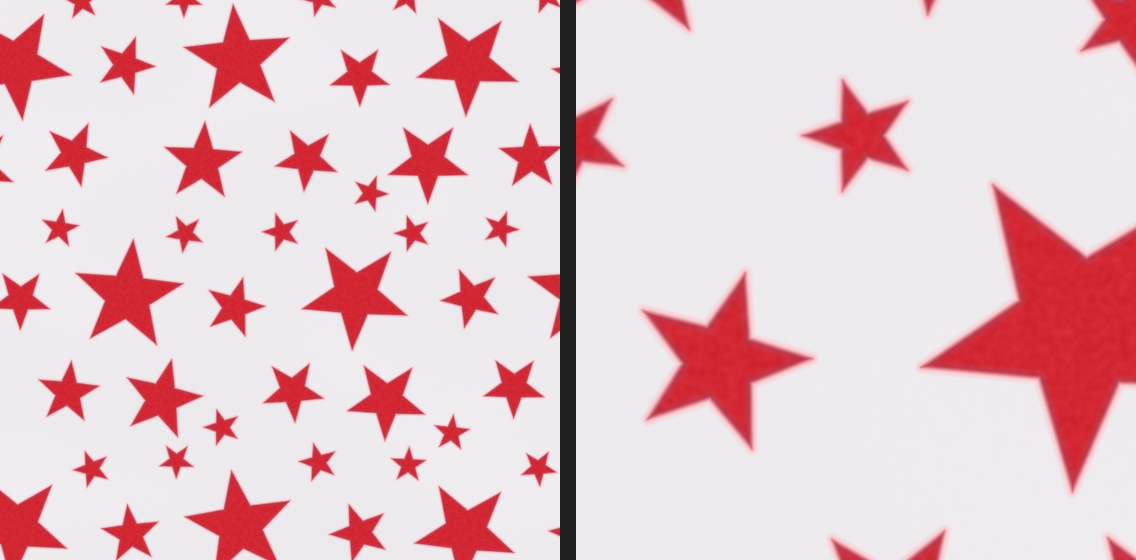
Left, the full canvas; right, a detail of the centre.
Reproduce this pattern procedurally as a three.js fragment shader.

```glsl
// Red five-pointed stars of four sizes scattered over white cotton.
// Each layer repeats one star on a shared staggered grid, with hashed
// jitter and tilt; gradient noise adds the cloth grain and soft shading.

varying vec2 vUv;

const float PI = 3.14159;
const vec2 CELL = vec2(0.404, 0.417);
const float INNER_RATIO = 0.41;

const vec3 CLOTH = vec3(0.932, 0.922, 0.934);
const vec3 BLUSH = vec3(0.98, 0.80, 0.82);
const vec3 RED = vec3(0.825, 0.155, 0.20);
const vec3 RIM_RED = vec3(0.75, 0.22, 0.29);

vec3 hash3(vec2 p) {
  vec3 q = fract(vec3(p.xyx) * vec3(0.1031, 0.1030, 0.0973));
  q += dot(q, q.yxz + 33.33);
  return fract((q.xxy + q.yzz) * q.zyx);
}

float gradientAt(vec2 corner, vec2 offset) {
  float angle = 2.0 * PI * hash3(corner).x;
  return dot(vec2(cos(angle), sin(angle)), offset);
}

float gradientNoise(vec2 p) {
  vec2 i = floor(p);
  vec2 f = fract(p);
  vec2 u = f * f * f * (f * (f * 6.0 - 15.0) + 10.0);
  vec2 e = vec2(1.0, 0.0);
  float low = mix(gradientAt(i, f), gradientAt(i + e.xy, f - e.xy), u.x);
  float high = mix(gradientAt(i + e.yx, f - e.yx), gradientAt(i + e.xx, f - e.xx), u.x);
  return mix(low, high, u.y);
}

vec2 rotate(vec2 p, float angle) {
  float c = cos(angle);
  float s = sin(angle);
  return vec2(c * p.x - s * p.y, s * p.x + c * p.y);
}

// Signed distance to a star with one tip pointing up
float starDistance(vec2 p, float radius, float innerRatio) {
  vec2 k = vec2(0.80902, -0.58779);
  vec2 m = vec2(-k.x, k.y);
  p.x = abs(p.x);
  p -= 2.0 * max(dot(k, p), 0.0) * k;
  p -= 2.0 * max(dot(m, p), 0.0) * m;
  p.x = abs(p.x);
  p.y -= radius;
  vec2 edge = innerRatio * vec2(-k.y, k.x) - vec2(0.0, 1.0);
  float h = clamp(dot(p, edge) / dot(edge, edge), 0.0, radius);
  return length(p - edge * h) * sign(p.y * edge.x - p.x * edge.y);
}

// One star per cell; odd rows are shifted by half a cell and mirrored
float starLayer(vec2 p, vec2 offset, float radius, float jitter, float tilt, float share) {
  float row = floor((p.y - offset.y) / CELL.y + 0.5);
  float odd = mod(row, 2.0);
  float startX = offset.x * (1.0 - 2.0 * odd) + 0.5 * odd * CELL.x;
  float column = floor((p.x - startX) / CELL.x + 0.5);
  vec2 id = vec2(column, row);

  vec2 seed = id + 57.0 + 310.0 * offset;
  vec3 placeRandom = hash3(seed);
  vec3 shapeRandom = hash3(seed + 19.7);
  vec2 center = vec2(startX, offset.y) + id * CELL + jitter * (placeRandom.xy - 0.5);
  float angle = PI * mod(column + row, 2.0) + tilt * (placeRandom.z - 0.5);
  float size = radius * (0.96 + 0.08 * shapeRandom.x);
  float d = starDistance(rotate(p - center, angle), size, INNER_RATIO);
  return shapeRandom.y < share ? d : 1.0;
}

// Large, middle and small stars, each in a gap left by the others
float starField(vec2 p) {
  float d = starLayer(p, vec2(0.0), 0.098, 0.012, 0.35, 1.0);
  d = min(d, starLayer(p, vec2(-0.065, -0.185), 0.074, 0.014, 0.6, 1.0));
  d = min(d, starLayer(p, vec2(0.202, -0.013), 0.055, 0.024, 1.25, 1.0));
  d = min(d, starLayer(p, vec2(0.111, -0.169), 0.058, 0.016, 1.25, 1.0));
  d = min(d, starLayer(p, vec2(-0.094, -0.302), 0.033, 0.016, 1.25, 1.0));
  d = min(d, starLayer(p, vec2(0.072, -0.306), 0.034, 0.024, 1.25, 1.0));
  d = min(d, starLayer(p, vec2(0.234, -0.241), 0.033, 0.020, 1.25, 0.5));
  return d;
}

void main() {
  float d = starField(vUv - vec2(0.43, 0.89));

  // Cloth grain and slow changes of light
  float grain = gradientNoise(vUv * 210.0) + 0.6 * gradientNoise(vUv * 95.0);
  float shade = gradientNoise(vUv * vec2(2.5, 4.0) + 7.3);

  // Soft dye edge: dull rim inside, faint blush outside
  vec3 ink = mix(RED, RIM_RED, smoothstep(-0.006, -0.001, d)) + 0.03 * grain;
  vec3 cloth = mix(BLUSH, CLOTH, smoothstep(0.001, 0.005, d));
  cloth += 0.018 * shade + 0.004 * grain;
  vec3 color = mix(ink, cloth, smoothstep(-0.002, 0.002, d));

  gl_FragColor = vec4(color, 1.0);
}
```
